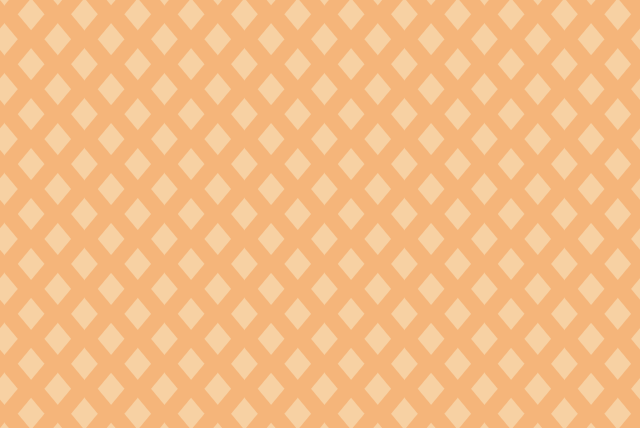
This pattern is drawn by a Shadertoy shader. Its source:

```glsl
// A flat two-tone lattice of pale upright diamonds on a warm orange ground.
// Two copies of one rectangular grid, offset by half a cell, give the stagger;
// each diamond is a scaled Manhattan distance with an analytic soft edge.

const vec3 GROUND = vec3(0.96, 0.71, 0.48);
const vec3 DIAMOND = vec3(0.97, 0.82, 0.64);

const vec2 REPEATS = vec2(12.0, 8.57);       // cells across and down the canvas
const vec2 FIRST_CENTER = vec2(0.583, 0.285); // in cells, from the top left
const vec2 HALF_SIZE = vec2(0.25, 0.321);     // diamond half extents, in cells

// Offset from the nearest lattice point, in cells
vec2 repeatCell(vec2 p) {
    return fract(p + 0.5) - 0.5;
}

// Zero on the outline, negative inside, -1 at the centre
float diamond(vec2 p, vec2 halfSize) {
    vec2 q = abs(p) / halfSize;
    return q.x + q.y - 1.0;
}

// Union of the grid and its half-cell shifted copy
float staggeredDiamonds(vec2 p, vec2 halfSize) {
    float aligned = diamond(repeatCell(p), halfSize);
    float shifted = diamond(repeatCell(p + 0.5), halfSize);
    return min(aligned, shifted);
}

void mainImage(out vec4 fragColor, in vec2 fragCoord) {
    vec2 uv = fragCoord / iResolution.xy;
    vec2 p = vec2(uv.x, 1.0 - uv.y) * REPEATS - FIRST_CENTER;

    // Change of the distance over one pixel sets the edge softness
    float pixel = length(REPEATS / (HALF_SIZE * iResolution.xy));
    float d = staggeredDiamonds(p, HALF_SIZE);
    float coverage = clamp(0.5 - d / pixel, 0.0, 1.0);

    fragColor = vec4(mix(GROUND, DIAMOND, coverage), 1.0);
}
```
